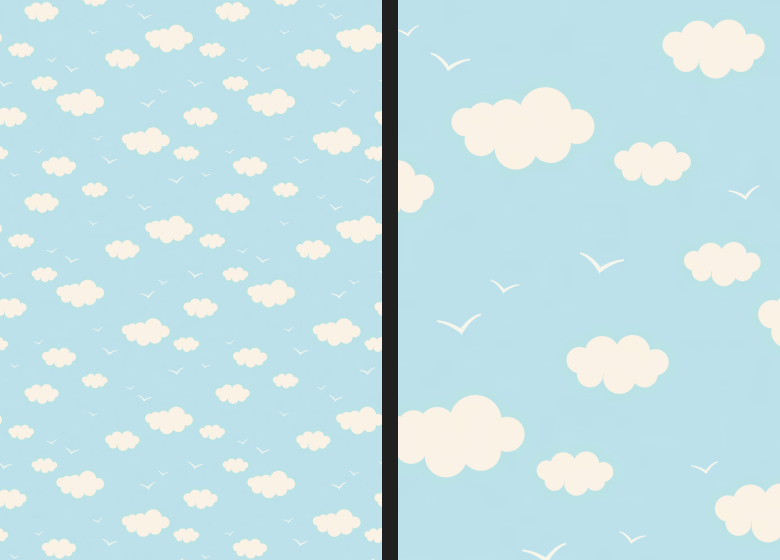
Left, the full canvas; right, a detail of the centre.
A Shadertoy shader for this pattern:

```glsl
// Repeating sky of cream puffy clouds and small gulls on pale blue.

const float TILE = 262.5;      // design units in one repeat
const float TILES_ACROSS = 2.0;

const vec3 SKY = vec3(0.738, 0.882, 0.920);
const vec3 SKY_SOFT = vec3(0.732, 0.888, 0.902);
const vec3 CREAM = vec3(0.982, 0.950, 0.895);
const vec3 GULL = vec3(0.965, 0.965, 0.925);

// Cloud lobes: centre, radius (y points down)
const vec3 BIG_LOBES[8] = vec3[8](
    vec3(-26, -3, 6.5), vec3(-18, -5, 7), vec3(-7, -5, 8.5), vec3(10.5, -7, 12),
    vec3(25, -1, 8), vec3(-19, 5, 7.5), vec3(-3, 9, 9.7), vec3(13, 6.5, 9.2));
const vec3 PUFF_LOBES[7] = vec3[7](
    vec3(-17.3, -2, 6), vec3(-7, -5, 8), vec3(7, -5.5, 8), vec3(17.5, -1, 6),
    vec3(-12.5, 4.5, 6), vec3(1, 6, 7.5), vec3(12.5, 4.5, 6));

// Placement inside one repeat: position, scale
const vec2 BIG_CLOUDS[3] = vec2[3](vec2(232, 53), vec2(110, 141), vec2(200, 194));
const vec3 PUFFS[8] = vec3[8](
    vec3(57, 16.5, 1), vec3(168, 81, 1), vec3(13, 161, 1), vec3(81, 229, 1),
    vec3(29, 69, 0.75), vec3(61, 115, 0.75), vec3(256, 211, 0.75), vec3(130, 261, 0.75));

// Position, wing span; a negative span mirrors the gull
const vec3 GULLS[13] = vec3[13](
    vec3(199, 22, 18), vec3(179, 8, -11), vec3(128, 44, 12), vec3(71, 82, -14),
    vec3(99, 94, 19), vec3(6, 114, 20), vec3(224, 125, 13), vec3(203, 142, -20),
    vec3(134, 190, -13), vec3(151, 220, 20), vec3(53, 208, -12), vec3(242, 247, -20),
    vec3(20, 240, 12));

float hash(vec2 p) {
    return fract(sin(dot(p, vec2(127.1, 311.7))) * 43758.5453);
}

float noise(vec2 p) {
    vec2 i = floor(p), f = fract(p);
    f = f * f * (3.0 - 2.0 * f);
    return mix(mix(hash(i), hash(i + vec2(1, 0)), f.x),
               mix(hash(i + vec2(0, 1)), hash(i + vec2(1, 1)), f.x), f.y);
}

// Offset from the nearest repeated copy of a centre
vec2 wrapTo(vec2 p, vec2 centre) {
    return mod(p - centre + 0.5 * TILE, TILE) - 0.5 * TILE;
}

float circle(vec2 p, vec3 lobe) {
    return length(p - lobe.xy) - lobe.z;
}

// Horizontal capsule that fills the middle of a cloud
float core(vec2 p, float halfLength, float radius) {
    return length(vec2(max(abs(p.x) - halfLength, 0.0), p.y)) - radius;
}

float bigCloud(vec2 p) {
    float d = core(p, 20.0, 5.5);
    for (int i = 0; i < 8; i++) d = min(d, circle(p, BIG_LOBES[i]));
    return d;
}

float puffCloud(vec2 p, float scale) {
    p /= scale;
    float d = core(p, 12.0, 4.5);
    for (int i = 0; i < 7; i++) d = min(d, circle(p, PUFF_LOBES[i]));
    return d * scale;
}

// Two arched, tapering wings: one raised, one spread
float gull(vec2 p, float span) {
    float halfSpan = 0.5 * abs(span);
    p *= vec2(sign(span), -1.0) / halfSpan;
    float side = p.x + 0.1;
    bool raised = side < 0.0;
    float reach = raised ? 0.9 : 1.1;
    float rise = raised ? 0.77 : 0.46;
    float along = abs(side) / reach;
    float t = min(along, 1.0);
    float arch = rise * t * (1.7 - 0.7 * t) - 0.38;
    float slope = rise * (1.7 - 1.4 * t) / reach;
    float d = abs(p.y - arch) / sqrt(1.0 + slope * slope) - 0.1 * (1.0 - 0.6 * t);
    return max(d, (along - 1.0) * reach) * halfSpan;
}

float coverage(float d, float pixel) {
    return 1.0 - smoothstep(-0.75 * pixel, 0.75 * pixel, d);
}

void mainImage(out vec4 fragColor, in vec2 fragCoord) {
    // Design units, measured from the top left
    float pixel = TILES_ACROSS * TILE / iResolution.x;
    vec2 p = vec2(fragCoord.x, iResolution.y - fragCoord.y) * pixel;

    float cloud = TILE, bird = TILE;
    for (int i = 0; i < 3; i++) cloud = min(cloud, bigCloud(wrapTo(p, BIG_CLOUDS[i])));
    for (int i = 0; i < 8; i++) cloud = min(cloud, puffCloud(wrapTo(p, PUFFS[i].xy), PUFFS[i].z));
    for (int i = 0; i < 13; i++) bird = min(bird, gull(wrapTo(p, GULLS[i].xy), GULLS[i].z));

    // Sky with a faint soft tint around the clouds and slight mottling
    float tint = 1.0 - smoothstep(2.0, 6.0, cloud);
    vec3 color = mix(SKY, SKY_SOFT, tint);
    color += 0.006 * (noise(p / 9.0) - 0.5);

    color = mix(color, GULL, coverage(bird, pixel));
    vec3 cream = CREAM + vec3(0.0, 0.0, 0.02) * (noise(p / 6.0) - 0.3);
    color = mix(color, cream, coverage(cloud, pixel));
    fragColor = vec4(color, 1.0);
}
```
